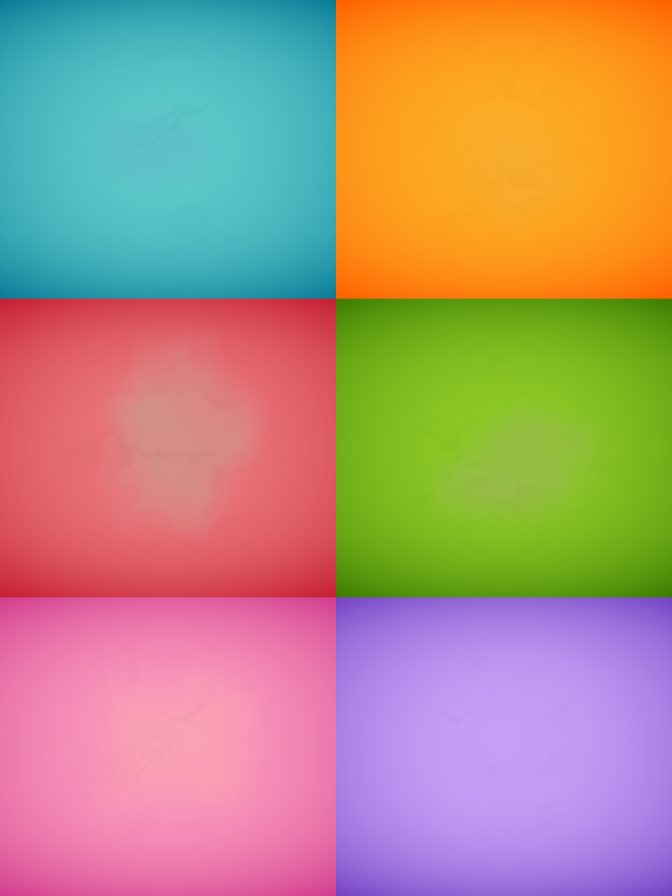
This background is drawn by a Shadertoy shader. Its source:

```glsl
// Two by three grid of softly vignetted colour panels with faint cloudy smudges.
#define GRID vec2(2.0, 3.0)
#define SIDE_FALLOFF 0.35
#define TOP_FALLOFF 0.30
#define TOP_EDGE_FALLOFF 0.35
#define SMUDGE_WARP 0.45
#define CREASE_STRENGTH 0.025
#define SAMPLES 3

// Panels run left to right, from the bottom row up.
const vec3 CENTER[6] = vec3[6](
    vec3(0.98, 0.60, 0.74), vec3(0.78, 0.63, 0.97),
    vec3(0.92, 0.47, 0.48), vec3(0.55, 0.79, 0.15),
    vec3(0.36, 0.79, 0.79), vec3(0.99, 0.68, 0.14));
const vec3 CORNER[6] = vec3[6](
    vec3(0.82, 0.23, 0.55), vec3(0.45, 0.26, 0.76),
    vec3(0.77, 0.11, 0.19), vec3(0.23, 0.48, 0.00),
    vec3(0.03, 0.48, 0.59), vec3(1.00, 0.37, 0.00));
const vec3 SMUDGE[6] = vec3[6](
    vec3(0.98, 0.64, 0.69), vec3(0.75, 0.60, 0.94),
    vec3(0.82, 0.57, 0.54), vec3(0.60, 0.73, 0.30),
    vec3(0.38, 0.71, 0.78), vec3(0.95, 0.67, 0.22));
// Smudge centre (xy) and radii (zw) in panel units from -1 to 1.
const vec4 SMUDGE_SHAPE[6] = vec4[6](
    vec4(0.02, 0.02, 0.52, 0.55), vec4(0.00, 0.10, 0.60, 0.60),
    vec4(0.02, 0.05, 0.50, 0.66), vec4(0.06, -0.12, 0.50, 0.36),
    vec4(-0.12, -0.05, 0.42, 0.30), vec4(0.08, -0.10, 0.36, 0.42));
const float SMUDGE_AMOUNT[6] = float[6](0.75, 0.30, 0.85, 0.80, 0.45, 0.45);

float hash(vec2 p) {
    vec3 h = fract(p.xyx * 0.1031);
    h += dot(h, h.yzx + 33.33);
    return fract((h.x + h.y) * h.z);
}

float noise(vec2 p) {
    vec2 i = floor(p), f = fract(p);
    f = f * f * (3.0 - 2.0 * f);
    return mix(mix(hash(i), hash(i + vec2(1, 0)), f.x),
               mix(hash(i + vec2(0, 1)), hash(i + vec2(1, 1)), f.x), f.y);
}

float fbm(vec2 p) {
    float sum = 0.0, amplitude = 0.5;
    for (int i = 0; i < 4; i++) {
        sum += amplitude * noise(p);
        p = mat2(1.6, 1.2, -1.2, 1.6) * p + 7.3;
        amplitude *= 0.5;
    }
    return sum;
}

vec3 panels(vec2 uv) {
    vec2 grid = clamp(uv, 0.0, 0.9999) * GRID;
    vec2 cell = floor(grid);
    vec2 q = 2.0 * fract(grid) - 1.0;
    int id = int(cell.x + cell.y * GRID.x);

    // Vignette: wide at the sides, steeper towards top and bottom.
    vec2 q2 = q * q;
    float shade = SIDE_FALLOFF * q2.x + TOP_FALLOFF * q2.y
                + TOP_EDGE_FALLOFF * q2.y * q2.y;
    vec3 color = mix(CENTER[id], CORNER[id], shade);

    // Cloudy smudge with a warped outline.
    vec2 seed = q * 2.2 + cell * 19.7 + 5.0;
    vec2 warp = vec2(fbm(seed), fbm(seed + 41.0)) - 0.47;
    vec4 shape = SMUDGE_SHAPE[id];
    float radius = length((q - shape.xy) / shape.zw + SMUDGE_WARP * 2.0 * warp);
    float mask = 1.0 - smoothstep(0.25, 1.2, radius);
    float cloud = 0.7 + 0.6 * fbm(seed * 1.7 + 13.0);
    color = mix(color, SMUDGE[id], clamp(mask * cloud * SMUDGE_AMOUNT[id], 0.0, 1.0));

    // Faint creases near the middle of each panel.
    float ridge = abs(fbm(seed + warp * 2.0 + 71.0) - 0.47);
    float crease = 1.0 - smoothstep(0.0, 0.06, ridge);
    float middle = 1.0 - smoothstep(0.2, 0.85, length(q));
    return color - CREASE_STRENGTH * crease * middle * noise(seed * 1.5);
}

void mainImage(out vec4 fragColor, in vec2 fragCoord) {
    // Supersampling smooths the panel borders.
    vec3 sum = vec3(0.0);
    for (int y = 0; y < SAMPLES; y++)
        for (int x = 0; x < SAMPLES; x++) {
            vec2 offset = (vec2(x, y) + 0.5) / float(SAMPLES) - 0.5;
            sum += panels((fragCoord + offset) / iResolution.xy);
        }
    fragColor = vec4(sum / float(SAMPLES * SAMPLES), 1.0);
}
```
